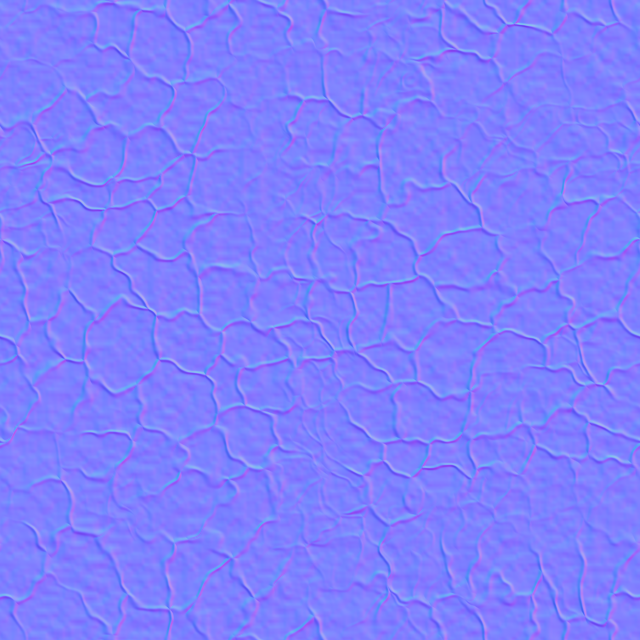
A Shadertoy shader for this texture map:

```glsl
// Tangent-space normal map of a crackled skin: raised, wobbly veins between
// irregular cells. A height field is built from warped Voronoi borders and
// fine grain, then its slope is encoded as a colour. The map tiles.

#define CELLS 12.0          // main cells across the canvas (even)
#define FINE_CELLS 18.0     // cells of the faint, patchy network (even)
#define VEIN_WIDTH 0.0047   // half width of a vein, in canvas units
#define VEIN_SLOPE 0.36     // steepness of the vein flanks
#define GRAIN_SLOPE 0.075   // steepness of the surface grain
#define BROAD_WARP 0.075    // variation of the cell sizes
#define FINE_WARP 0.028     // meandering of the veins
#define JITTER 0.75         // irregularity of the cells
#define SAMPLE_STEP 0.0013  // distance between height samples

float hash(vec2 p) {
    return fract(sin(dot(p, vec2(127.1, 311.7))) * 43758.5453);
}

vec2 hash2(vec2 p) {
    return vec2(hash(p), hash(p + vec2(37.3, 71.9)));
}

// Value noise with n lattice cells per canvas; quintic blend, tiling
float noise(vec2 p, float n) {
    p *= n;
    vec2 i = floor(p), f = p - i;
    vec2 u = f * f * f * (f * (f * 6.0 - 15.0) + 10.0);
    vec2 a = mod(i, n) + n * 3.0, b = mod(i + 1.0, n) + n * 3.0;
    return mix(mix(hash(a), hash(vec2(b.x, a.y)), u.x),
               mix(hash(vec2(a.x, b.y)), hash(b), u.x), u.y);
}

vec2 noise2(vec2 p, float n) {
    return vec2(noise(p, n), noise(p + vec2(0.37, 0.61), n)) - 0.5;
}

// Vector from p to the seed of a grid cell; odd rows are shifted by half
vec2 seedOffset(vec2 cell, vec2 p, float n) {
    vec2 stagger = vec2(0.5 * mod(cell.y, 2.0) - 0.25, 0.0);
    vec2 jitter = JITTER * (hash2(mod(cell, n) + n) - 0.5);
    return cell + 0.5 + stagger + jitter - p;
}

// Distance to the nearest Voronoi border, in canvas units
float borderDistance(vec2 p, float n) {
    p *= n;
    vec2 home = floor(p), nearCell = home, nearSeed = vec2(9.0);
    for (int y = -1; y <= 1; y++)
    for (int x = -1; x <= 1; x++) {
        vec2 cell = home + vec2(x, y);
        vec2 seed = seedOffset(cell, p, n);
        if (dot(seed, seed) < dot(nearSeed, nearSeed)) {
            nearSeed = seed;
            nearCell = cell;
        }
    }
    float d = 9.0;
    for (int y = -2; y <= 2; y++)
    for (int x = -2; x <= 2; x++) {
        if (x == 0 && y == 0) continue;
        vec2 seed = seedOffset(nearCell + vec2(x, y), p, n);
        d = min(d, dot(0.5 * (nearSeed + seed), normalize(seed - nearSeed)));
    }
    return d / n;
}

// Soft ridge along the borders of one network
float veins(vec2 p, float n) {
    float d = borderDistance(p, n) / VEIN_WIDTH;
    return exp(-d * d);
}

float height(vec2 p) {
    // Broad warp varies the cells, fine warp makes their borders meander
    vec2 q = p + BROAD_WARP * noise2(p, 5.0)
           + FINE_WARP * (noise2(p, 13.0) + 0.8 * noise2(p, 27.0)
                          + 0.4 * noise2(p, 55.0));

    // Veins fade in and out; the fine network shows in patches only
    float strength = mix(0.25, 1.0, smoothstep(0.18, 0.5, noise(p, 10.0)));
    float patches = 0.4 * smoothstep(0.5, 0.8, noise(p + 0.23, 7.0));
    float mainVein = strength * veins(q, CELLS);
    float fineVein = patches * veins(q + 0.31, FINE_CELLS);
    float vein = 1.0 - (1.0 - mainVein) * (1.0 - fineVein);

    // Each octave of grain is weighted by its steepness
    float grain = noise(p, 57.0) / 57.0 + noise(p + 0.17, 113.0) / 113.0
                + 0.4 * noise(p + 0.41, 31.0) / 31.0;
    return VEIN_SLOPE * VEIN_WIDTH * vein + GRAIN_SLOPE * grain;
}

void mainImage(out vec4 fragColor, in vec2 fragCoord) {
    vec2 p = fragCoord / iResolution.y;
    vec2 e = vec2(SAMPLE_STEP, 0.0);

    // Central differences give the slope, hence the normal
    vec2 slope = vec2(height(p + e.xy) - height(p - e.xy),
                      height(p + e.yx) - height(p - e.yx)) / (2.0 * e.x);
    vec3 normal = normalize(vec3(-slope, 1.0));
    fragColor = vec4(normal * 0.5 + 0.5, 1.0);
}
```
